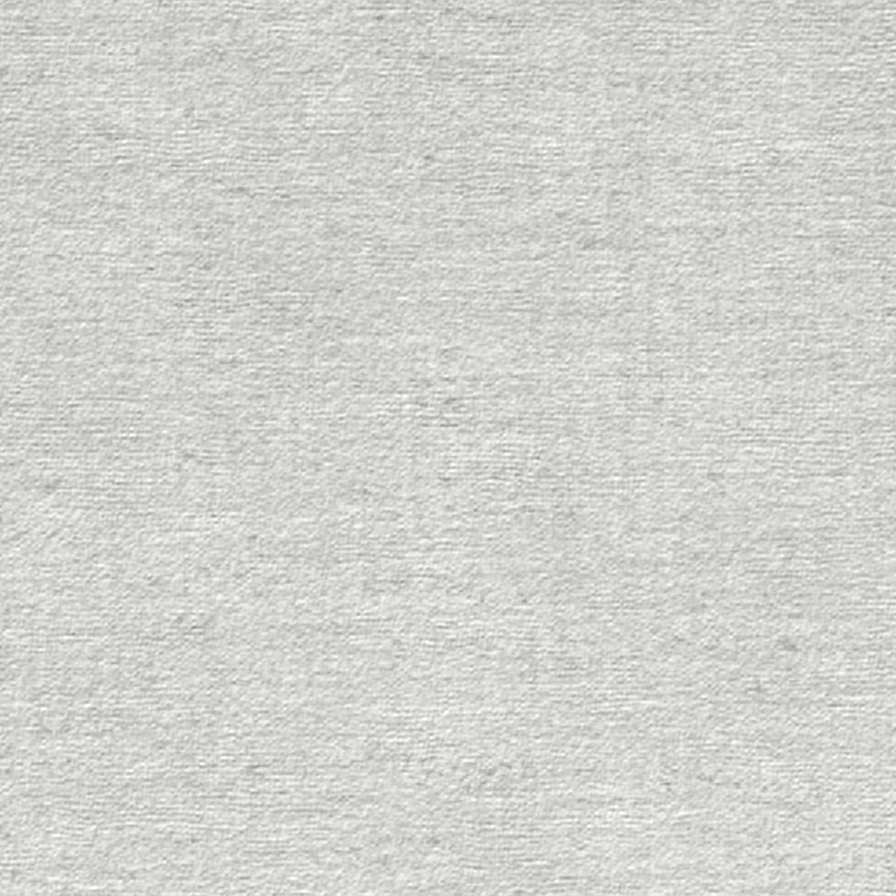
This texture is drawn by a three.js fragment shader. Its source:

```glsl
// Pale grey linen-like cloth: a height field of fuzzy grain, broken threads and
// horizontal slubs is lit from the upper left, then toned by fine speckle, streaks
// and faint mottling, with small dark pits scattered between the threads.

#define BASE_TONE 0.826
#define TINT vec3(0.002, 0.0, -0.015)
#define ROWS 142.0
#define COLUMNS 160.0
#define WEAVE_DEPTH 0.15
#define RELIEF 0.20
#define LIGHT_STEP vec2(-0.0005, 0.0011)
#define STREAK_TONE 0.050
#define GRAIN_TONE 0.125
#define MOTTLE_TONE 0.014
#define PIT_TONE 0.10
#define VERTICAL_FADE 0.022

varying vec2 vUv;

const float TAU = 6.28318;

float hash(vec2 p) {
  return fract(sin(dot(p, vec2(127.1, 311.7))) * 43758.5453);
}

// Smooth value noise, centred on zero
float noise(vec2 p) {
  vec2 cell = floor(p);
  vec2 f = fract(p);
  f = f * f * (3.0 - 2.0 * f);
  float low = mix(hash(cell), hash(cell + vec2(1.0, 0.0)), f.x);
  float high = mix(hash(cell + vec2(0.0, 1.0)), hash(cell + vec2(1.0, 1.0)), f.x);
  return mix(low, high, f.y) - 0.5;
}

// Regions where the weave shows through the fuzz, broken into short runs
float weavePatch(vec2 p) {
  float cover = noise(p * vec2(9.0, 24.0) + 31.0) + 0.9 * noise(p * vec2(42.0, 95.0) + 7.0);
  return smoothstep(-0.25, 0.55, cover);
}

// Crossing threads that waver along their length
float weave(vec2 p) {
  float rowPhase = p.y * ROWS + 1.0 * noise(p * vec2(20.0, 24.0) + 3.0);
  float columnPhase = p.x * COLUMNS + 1.5 * noise(p * vec2(28.0, 48.0) + 53.0);
  return cos(TAU * rowPhase) + 0.4 * cos(TAU * columnPhase);
}

float clothHeight(vec2 p) {
  float grain = 0.75 * noise(p * vec2(245.0, 275.0));
  grain += 0.35 * noise(p * vec2(135.0, 200.0) + 17.0);
  float slubs = 0.45 * noise(p * vec2(38.0, 175.0) + 71.0);
  return grain + slubs + WEAVE_DEPTH * weavePatch(p) * weave(p);
}

// Fine speckle of two sizes, rotated so that its cells do not line up
float speckle(vec2 p) {
  vec2 turned = vec2(0.8 * p.x - 0.6 * p.y, 0.6 * p.x + 0.8 * p.y);
  return 0.7 * noise(turned * 265.0 + 97.0) + 0.5 * noise(p * vec2(150.0, 210.0) + 43.0);
}

// Long horizontal threads with fainter vertical ones
float streaks(vec2 p) {
  float across = noise(p * vec2(16.0, 140.0) + 5.0) + 0.35 * noise(p * vec2(7.0, 70.0) + 41.0);
  float upright = noise(p * vec2(110.0, 8.0) + 23.0);
  return across + 0.45 * upright;
}

// Short dark gaps, gathered where the weave is open
float pits(vec2 p) {
  float gaps = noise(p * vec2(130.0, 200.0) + 89.0);
  float cluster = smoothstep(-0.05, 0.35, noise(p * vec2(14.0, 80.0) + 61.0));
  return smoothstep(0.12, 0.42, gaps) * cluster;
}

void main() {
  vec2 p = vUv;

  // Relief shading from the slope towards the light
  float slope = clothHeight(p - LIGHT_STEP) - clothHeight(p + LIGHT_STEP);

  // Flat tone variations
  float mottle = noise(p * vec2(4.0, 6.0) + 13.0) + 0.6 * noise(p * vec2(13.0, 19.0) + 37.0);
  float tone = BASE_TONE + RELIEF * slope;
  tone += STREAK_TONE * streaks(p);
  tone += GRAIN_TONE * speckle(p);
  tone += MOTTLE_TONE * mottle;
  tone -= PIT_TONE * pits(p);
  tone += VERTICAL_FADE * (0.5 - p.y);

  gl_FragColor = vec4(clamp(vec3(tone) + TINT, 0.0, 1.0), 1.0);
}
```
